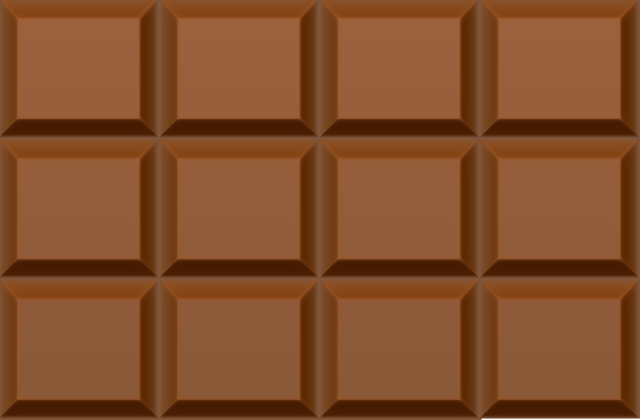
Reproduce this pattern procedurally as a WebGL 1 fragment shader.

```glsl
precision highp float;

uniform vec2 u_resolution;

const vec2 CANVAS = vec2(4.0, 2.625);     // canvas size, in tile widths
const vec2 TILE = vec2(1.0015, 0.8776);   // four columns by three rows
const vec2 GRID_SHIFT = vec2(0.008, 0.016);
const vec2 BEVEL_NEAR = vec2(0.117, 0.130);  // left and top widths
const vec2 BEVEL_FAR = vec2(0.121, 0.120);   // right and bottom widths

const vec3 SEAM = vec3(0.50, 0.34, 0.24);
const vec3 RIM = vec3(0.62, 0.34, 0.15);

// Sloped side: u runs from 0 at the seam to 1 at the face.
vec3 bevelColor(vec3 outer, vec3 inner, float seamWidth, float u) {
  vec3 slope = mix(outer, inner, smoothstep(0.0, 0.9, u));
  return mix(SEAM, slope, smoothstep(-0.04, seamWidth, u));
}

// Flat top, lit slightly more strongly towards the top of the bar.
vec3 faceColor(float height) {
  return mix(vec3(0.535, 0.345, 0.218), vec3(0.618, 0.382, 0.242), height);
}

vec3 tileColor(vec2 local, float height) {
  vec2 near = local / BEVEL_NEAR;
  vec2 far = (TILE - local) / BEVEL_FAR;
  vec2 inset = min(near, far);
  float u = min(inset.x, inset.y);

  // Four bevels lit from above and from the left.
  vec3 left = bevelColor(vec3(0.49, 0.30, 0.17), vec3(0.43, 0.23, 0.07), 0.25, u);
  vec3 right = bevelColor(vec3(0.43, 0.24, 0.10), vec3(0.35, 0.15, 0.00), 0.35, u);
  vec3 top = bevelColor(vec3(0.54, 0.32, 0.16), vec3(0.52, 0.26, 0.07), 0.25, u);
  vec3 bottom = bevelColor(vec3(0.29, 0.12, 0.01), vec3(0.26, 0.10, 0.00), 0.22, u);
  vec3 sides = near.x < far.x ? left : right;
  vec3 ends = near.y < far.y ? top : bottom;
  float across = inset.y - inset.x;
  vec3 bevel = mix(ends, sides, smoothstep(-0.07, 0.07, across));

  // Mitre highlights, bright above and faint below.
  float mitreGain = near.y < far.y ? 0.65 : 0.3 * u;
  float mitre = mitreGain * exp(-9.0 * abs(across)) * smoothstep(0.0, 0.3, u);
  bevel = mix(bevel, RIM, clamp(mitre, 0.0, 1.0));

  // Rounded rim between bevel and face.
  vec3 color = mix(bevel, faceColor(height), smoothstep(0.94, 1.06, u));
  return mix(color, RIM, 0.55 * exp(-13.0 * abs(u - 1.0)));
}

// Thin white gap below the last tile.
float gapMask(vec2 uv) {
  return smoothstep(0.751, 0.754, uv.x) * (1.0 - smoothstep(0.002, 0.005, uv.y));
}

void main() {
  vec2 uv = gl_FragCoord.xy / u_resolution;
  vec2 position = vec2(uv.x, 1.0 - uv.y) * CANVAS + GRID_SHIFT;
  vec3 color = tileColor(mod(position, TILE), uv.y);
  gl_FragColor = vec4(mix(color, vec3(1.0), gapMask(uv)), 1.0);
}
```
